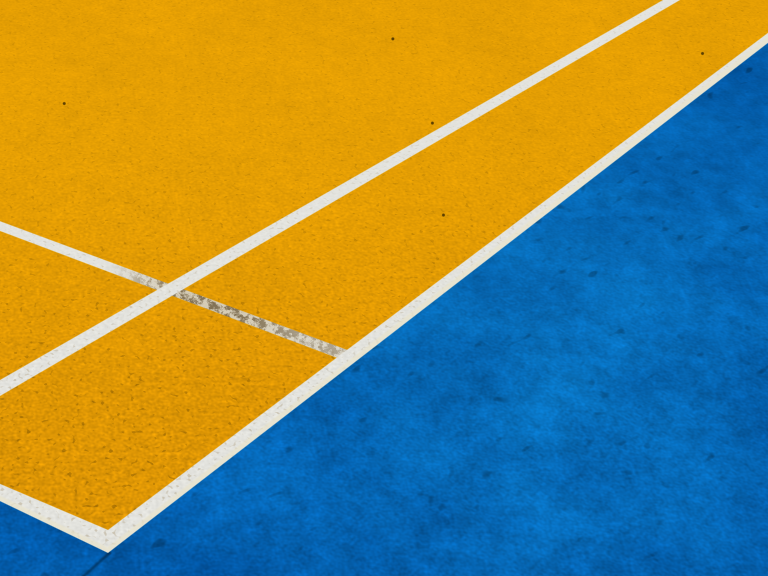
Give the GLSL for this texture, as a Shadertoy shader.

```glsl
// A corner of a sports court: an ochre floor and a blue surround, divided by
// converging white lines. Half-planes cut the paint areas, and layered
// gradient noise adds grain, stains and scuffs that get finer with distance.

vec2 hash2(vec2 cell) {
    vec3 h = fract(cell.xyx * vec3(0.1031, 0.1030, 0.0973));
    h += dot(h, h.yzx + 33.33);
    return fract((h.xx + h.yz) * h.zy);
}

float gradientNoise(vec2 p) {
    vec2 i = floor(p), f = fract(p);
    vec2 w = f * f * f * (f * (f * 6.0 - 15.0) + 10.0);
    vec2 e = vec2(0.0, 1.0);
    float a = dot(hash2(i) * 2.0 - 1.0, f);
    float b = dot(hash2(i + e.yx) * 2.0 - 1.0, f - e.yx);
    float c = dot(hash2(i + e) * 2.0 - 1.0, f - e);
    float d = dot(hash2(i + 1.0) * 2.0 - 1.0, f - 1.0);
    return mix(mix(a, b, w.x), mix(c, d, w.x), w.y);
}

float fbm(vec2 p) {
    float sum = 0.0, gain = 1.0;
    for (int i = 0; i < 4; i++) {
        sum += gain * gradientNoise(p);
        p = mat2(1.6, 1.2, -1.2, 1.6) * p + 7.3;
        gain *= 0.6;
    }
    return sum;
}

// Signed distance to the line a-b, positive on its left side
float leftOf(vec2 p, vec2 a, vec2 b) {
    vec2 d = normalize(b - a);
    return d.x * (p.y - a.y) - d.y * (p.x - a.x);
}

float segmentDistance(vec2 p, vec2 a, vec2 b) {
    vec2 d = b - a;
    return length(p - a - d * clamp(dot(p - a, d) / dot(d, d), 0.0, 1.0));
}

float cover(float dist) {
    float soft = max(0.0012, 0.8 / iResolution.y);
    return smoothstep(-soft, soft, dist);
}

void mainImage(out vec4 fragColor, in vec2 fragCoord) {
    vec2 p = fragCoord / iResolution.y;

    // Ground coordinates, compressed toward the far side
    vec2 ground = p * vec2(1.0, 1.25) / (1.0 - 0.3 * p.y);
    float grain = gradientNoise(ground * 150.0) + 0.7 * gradientNoise(ground * 83.0 + 19.0);
    float mottle = fbm(ground * 22.0);
    float cloud = fbm(ground * 4.0 + 3.7);
    float near = 1.0 - 0.65 * smoothstep(0.1, 0.95, p.y);

    // Blue surround: lighter in the middle, with dark blotches and scuffs
    float glow = exp(-3.5 * dot(p - vec2(0.95, 0.4), p - vec2(0.95, 0.4)));
    vec3 blue = mix(vec3(0.005, 0.325, 0.635), vec3(0.03, 0.43, 0.725), 0.2 + 0.75 * glow);
    blue *= 1.0 + 0.16 * grain * near + 0.14 * mottle + 0.08 * cloud;
    blue += vec3(0.01, 0.035, 0.03) * cloud;
    float scuff = smoothstep(0.3, 0.55, gradientNoise(mat2(0.8, -0.6, 0.6, 0.8) * ground * vec2(24.0, 50.0)));
    blue *= 1.0 - 0.22 * scuff;
    float seam = segmentDistance(p, vec2(0.19, 0.04), vec2(0.14, -0.005));
    blue *= 1.0 - 0.35 * (1.0 - smoothstep(0.0, 0.005, seam));

    // Ochre floor: brown pits close by, smoother far away
    vec3 ochre = mix(vec3(0.865, 0.585, 0.018), vec3(0.9, 0.625, 0.015), smoothstep(0.1, 0.85, p.y));
    ochre *= 1.0 + 0.16 * grain * near + 0.035 * mottle + 0.025 * cloud;
    ochre *= 1.0 - 0.2 * near * smoothstep(0.2, 0.5, gradientNoise(ground * 105.0 + 41.0));

    // Rare dark specks scattered by cell
    vec2 cell = floor(p * 7.0);
    vec2 spot = (cell + 0.2 + 0.6 * hash2(cell + 5.0)) / 7.0;
    float speck = step(0.9, hash2(cell + 31.0).x) * cover(0.0025 - length(p - spot));
    ochre *= 1.0 - 0.6 * speck;

    // Edges of the border; inner and outer pairs converge with distance
    float sideIn = leftOf(p, vec2(0.1875, 0.080), vec2(1.3333, 0.943));
    float sideOut = leftOf(p, vec2(0.1875, 0.040), vec2(1.3333, 0.9255));
    float baseIn = leftOf(p, vec2(0.0, 0.160), vec2(0.1875, 0.080));
    float baseOut = leftOf(p, vec2(0.0, 0.130), vec2(0.1875, 0.040));
    float floorArea = min(sideIn, baseIn);
    float courtArea = min(sideOut, baseOut);

    // Long inner line and the short line across it
    float longLine = min(leftOf(p, vec2(0.0, 0.3125), vec2(1.1806, 1.0)),
                        -leftOf(p, vec2(0.0, 0.3403), vec2(1.151, 1.0)));
    float crossLine = min(leftOf(p, vec2(0.0, 0.599), vec2(0.5816, 0.380)),
                         -leftOf(p, vec2(0.0, 0.616), vec2(0.599, 0.394)));

    // White paint with fine pits and a cleaner cream rim
    vec3 white = vec3(0.89, 0.89, 0.87) * (1.0 + 0.06 * grain * near);
    float pits = smoothstep(0.12, 0.5, gradientNoise(ground * 120.0 + 11.0));
    white = mix(white, vec3(0.72, 0.67, 0.57), 0.55 * pits * near);
    vec3 border = mix(white, vec3(0.91, 0.89, 0.8), 0.75 * (1.0 - smoothstep(0.006, 0.011, courtArea)));

    // The short line is worn and stained past the crossing
    float worn = smoothstep(0.17, 0.32, p.x) * (1.0 - 0.45 * smoothstep(0.4, 0.55, p.x));
    float stain = smoothstep(-0.25, 0.35, fbm(p * 65.0) + 0.3 * grain);
    vec3 tired = mix(white, vec3(0.8, 0.74, 0.61), 0.6 * worn);
    tired = mix(tired, vec3(0.43, 0.36, 0.24), 0.8 * worn * stain);

    // Layer the paint
    vec3 inside = mix(ochre, tired, cover(crossLine));
    inside = mix(inside, white, cover(longLine));
    vec3 color = mix(blue, border, cover(courtArea));
    color = mix(color, inside, cover(floorArea));
    fragColor = vec4(clamp(color, 0.0, 1.0), 1.0);
}
```
